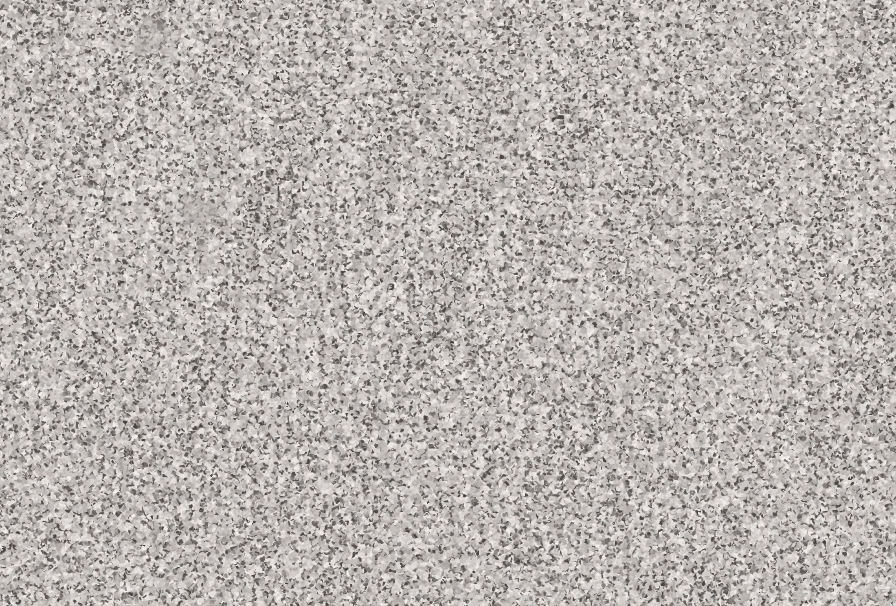
Give the GLSL for this texture, as a WebGL 2 fragment shader.

```glsl
#version 300 es
precision highp float;
// Fine-grained pale grey granite with dark mica flecks and scattered white crystals.
uniform vec2 u_resolution;
out vec4 fragColor;

float hash(vec2 p) {
    return fract(sin(dot(p, vec2(127.1, 311.7))) * 43758.5453);
}

float noise(vec2 p) {
    vec2 i = floor(p), f = fract(p);
    f = f * f * (3.0 - 2.0 * f);
    return mix(mix(hash(i), hash(i + vec2(1, 0)), f.x),
               mix(hash(i + vec2(0, 1)), hash(i + vec2(1, 1)), f.x), f.y);
}

// Nearest crystal: x = distance to its centre, yz = two random values for it
vec3 crystal(vec2 p, float seed) {
    vec2 cell = floor(p);
    vec3 nearest = vec3(9.0);
    for (int y = -1; y <= 1; y++) {
        for (int x = -1; x <= 1; x++) {
            vec2 id = cell + vec2(x, y) + seed;
            vec2 centre = cell + vec2(x, y) + vec2(hash(id), hash(id + 37.3));
            float d = length(p - centre);
            if (d < nearest.x) nearest = vec3(d, hash(id + 71.9), hash(id + 13.7));
        }
    }
    return nearest;
}

vec3 granite(vec2 p) {
    // Ragged grain outlines
    vec2 q = p + 0.006 * (vec2(noise(p * 230.0), noise(p * 230.0 + 50.0)) - 0.5);

    // Pale feldspar and quartz with a fine speckle
    vec3 feldspar = crystal(q * 140.0, 0.0);
    float tone = mix(0.68, 0.895, feldspar.y) + 0.16 * (noise(p * 330.0 + 9.0) - 0.5);
    float warmth = 0.6 + 0.8 * feldspar.z;

    // Dark mica flecks with soft rims, mostly between the pale grains
    vec3 mica = crystal(q * 215.0, 19.0);
    float share = 0.29 + 0.22 * (noise(p * 85.0) - 0.5) + 0.35 * (feldspar.x - 0.45);
    float fleck = step(mica.y, share) * (1.0 - 0.6 * smoothstep(0.3, 0.8, mica.x));
    tone = mix(tone, mix(0.26, 0.57, mica.z), fleck);

    // Larger rounded crystals, from grey to white
    vec3 large = crystal(q * 68.0, 43.0);
    float body = step(large.y, 0.09) * (1.0 - smoothstep(0.3, 0.45, large.x));
    tone = mix(tone, mix(0.70, 0.93, large.z), 0.8 * body);

    // Worn patches with finer, flatter grain
    for (int i = 0; i < 2; i++) {
        vec2 d = p - vec2(0.25, 0.94) - float(i) * vec2(0.08, -0.29);
        d = vec2(d.x + 0.6 * d.y, d.y - 0.6 * d.x) / vec2(0.06, 0.04);
        float worn = 1.0 - smoothstep(0.4, 1.1, length(d) + 0.5 * (noise(p * 60.0) - 0.5));
        tone = mix(tone, 0.62 + 0.16 * noise(p * 220.0), 0.5 * worn);
    }

    return tone + warmth * vec3(0.016, -0.004, -0.015);
}

void main() {
    // Four samples per pixel smooth the grain edges
    vec3 color = vec3(0.0);
    for (int i = 0; i < 4; i++) {
        vec2 offset = vec2(i % 2, i / 2) * 0.5 - 0.25;
        color += granite((gl_FragCoord.xy + offset) / u_resolution.y);
    }
    fragColor = vec4(color / 4.0, 1.0);
}
```
